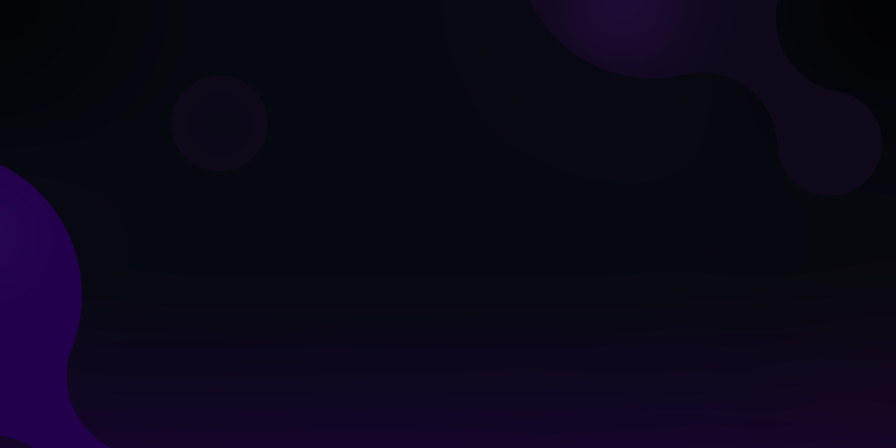
This background is drawn by a Shadertoy shader. Its source:

```glsl
#define NIGHT      vec3(0.024, 0.032, 0.060)
#define DUSK       vec3(0.078, 0.024, 0.165)
#define PLUM       vec3(0.056, 0.032, 0.100)
#define VIOLET     vec3(0.138, 0.000, 0.295)
#define GLOW       vec3(0.056, 0.012, 0.105)
#define BIG_R      0.305
#define SMALL_R    0.117
#define FILLET_R   0.167
#define LOBE_STEP  vec2(0.394, -0.450)
#define DUSK_TOP   0.40
#define STREAKS    0.10

vec2 hashGradient(vec2 cell) {
    vec2 h = vec2(dot(cell, vec2(127.1, 311.7)), dot(cell, vec2(269.5, 183.3)));
    return 2.0 * fract(sin(h) * 43758.5) - 1.0;
}

float gradientNoise(vec2 p) {
    vec2 i = floor(p), f = fract(p);
    vec2 w = f * f * (3.0 - 2.0 * f);
    vec2 e = vec2(0.0, 1.0);
    float low = mix(dot(hashGradient(i), f),
                    dot(hashGradient(i + e.yx), f - e.yx), w.x);
    float high = mix(dot(hashGradient(i + e.xy), f - e.xy),
                     dot(hashGradient(i + e.yy), f - e.yy), w.x);
    return mix(low, high, w.y);
}

// Two circles joined by a neck of tangent arcs
float blobDistance(vec2 p, vec2 centre, float scale) {
    p = (p - centre) / scale;
    float span = length(LOBE_STEP);
    vec2 axis = LOBE_STEP / span;
    vec2 q = vec2(dot(p, axis), abs(dot(p, vec2(-axis.y, axis.x))));

    float a = BIG_R + FILLET_R, b = SMALL_R + FILLET_R;
    float along = (a * a - b * b + span * span) / (2.0 * span);
    vec2 fillet = vec2(along, sqrt(a * a - along * along));

    bool inNeck = q.y * fillet.x < fillet.y * q.x
               && q.y * (span - fillet.x) < fillet.y * (span - q.x);
    float lobes = min(length(q) - BIG_R, length(q - vec2(span, 0.0)) - SMALL_R);
    return scale * (inNeck ? FILLET_R - length(q - fillet) : lobes);
}

float coverage(float dist) {
    float halfPixel = 0.75 / iResolution.y;
    return 1.0 - smoothstep(-halfPixel, halfPixel, dist);
}

float softSpot(vec2 p, vec2 centre, float radius) {
    vec2 d = (p - centre) / radius;
    return exp(-dot(d, d));
}

void mainImage(out vec4 fragColor, in vec2 fragCoord) {
    vec2 p = fragCoord / iResolution.xy * vec2(2.0, 1.0);

    // Night sky with dim upper corners
    vec3 color = NIGHT;
    color *= 1.0 - 0.65 * softSpot(p, vec2(2.0, 1.0), 0.30);
    color *= 1.0 - 0.50 * softSpot(p, vec2(0.0, 1.0), 0.28);

    // Violet dusk along the bottom, with faint level streaks
    float dusk = pow(clamp(1.0 - p.y / DUSK_TOP, 0.0, 1.0), 1.15);
    dusk *= 1.0 + STREAKS * gradientNoise(p * vec2(3.0, 45.0));
    color = mix(color, DUSK, dusk);
    color += vec3(0.012, 0.0, -0.008) * softSpot(p, vec2(2.0, 0.12), 0.35);

    // Weak halos behind the large lobes
    color += 0.10 * GLOW * softSpot(p, vec2(1.39, 1.0), 0.35);
    color += 0.08 * GLOW * softSpot(p, vec2(0.0, 0.45), 0.28);

    // Small disc with a cooler core
    vec2 discCentre = vec2(0.490, 0.724);
    vec3 discColor = PLUM - vec3(0.014, 0.002, 0.006) * softSpot(p, discCentre, 0.06);
    color = mix(color, discColor, coverage(length(p - discCentre) - 0.107));

    // Upper right blob, lit near the top edge
    vec3 upperColor = PLUM + GLOW * softSpot(p, vec2(1.39, 1.0), 0.16);
    color = mix(color, upperColor, coverage(blobDistance(p, vec2(1.458, 1.130), 1.0)));

    // Lower left blob, slightly paler at the left edge
    vec3 lowerColor = VIOLET + vec3(0.012, 0.030, 0.015) * softSpot(p, vec2(-0.03, 0.47), 0.09);
    color = mix(color, lowerColor, coverage(blobDistance(p, vec2(-0.142, 0.341), 1.065)));

    fragColor = vec4(color, 1.0);
}
```
